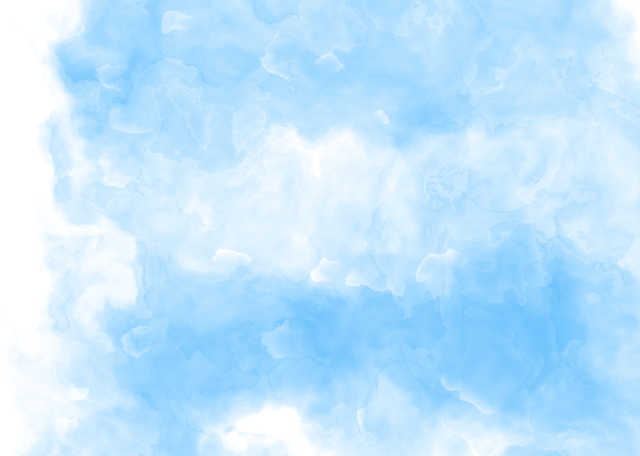
A Shadertoy shader for this background:

```glsl
// Soft blue watercolour washes on white paper, with crisp drying edges and blooms.

const vec3 PAPER = vec3(1.0);
const vec3 PIGMENT = vec3(0.40, 0.752, 0.992);
const float BASE_TONE = 0.46;      // pigment load before washes
const float WARP = 0.36;           // wandering of the wash outlines
const float CLOUD_AMOUNT = 0.55;   // broad mottling inside the washes
const float TUFT_AMOUNT = 0.40;    // smaller ragged tufts
const float GRAIN_AMOUNT = 0.23;   // fine paper mottling
const float EDGE_AMOUNT = 0.15;    // strength of the drying edges
const float BLOOM_AMOUNT = 0.27;   // strength of the pale blooms
const float RING_AMOUNT = 0.13;    // strength of the thin stain rings
const int OCTAVES = 6;

float hash(vec2 p) {
    return fract(sin(dot(p, vec2(127.1, 311.7))) * 43758.5453);
}

vec2 hash2(vec2 p) {
    return vec2(hash(p), hash(p + 37.3));
}

float noise(vec2 p) {
    vec2 i = floor(p), f = fract(p);
    f = f * f * (3.0 - 2.0 * f);
    float low = mix(hash(i), hash(i + vec2(1, 0)), f.x);
    float high = mix(hash(i + vec2(0, 1)), hash(i + vec2(1, 1)), f.x);
    return mix(low, high, f.y);
}

float fbm(vec2 p) {
    const mat2 TURN = mat2(1.6, 1.2, -1.2, 1.6);
    float sum = 0.0, gain = 0.5;
    for (int i = 0; i < OCTAVES; i++) {
        sum += gain * noise(p);
        p = TURN * p + 11.7;
        gain *= 0.5;
    }
    return sum;
}

vec2 wander(vec2 p) {
    return vec2(fbm(p), fbm(p + 53.1)) - 0.5;
}

// Soft elliptical pool of pigment (or of clear water when subtracted)
float pool(vec2 p, vec2 centre, vec2 radius) {
    vec2 d = (p - centre) / radius;
    return exp(-dot(d, d));
}

// Broad composition of dark and light washes
float washes(vec2 p) {
    float t = BASE_TONE;
    t += 0.20 * pool(p, vec2(0.50, 0.85), vec2(0.28, 0.18));
    t += 0.36 * pool(p, vec2(0.70, 0.27), vec2(0.42, 0.15));
    t += 0.24 * pool(p, vec2(0.92, 0.71), vec2(0.16, 0.08));
    t += 0.25 * pool(p, vec2(0.33, 0.13), vec2(0.13, 0.12));
    t += 0.20 * pool(p, vec2(1.20, 0.25), vec2(0.22, 0.25));
    t += 0.15 * pool(p, vec2(1.15, 0.92), vec2(0.20, 0.12));
    t -= 0.38 * pool(p, vec2(0.70, 0.58), vec2(0.30, 0.13));
    t -= 0.55 * pool(p, vec2(0.57, 0.03), vec2(0.17, 0.12));
    t -= 0.45 * pool(p, vec2(1.04, 0.03), vec2(0.17, 0.09));
    t -= 0.20 * pool(p, vec2(1.20, 0.63), vec2(0.20, 0.13));
    t -= 0.60 * pool(p, vec2(1.42, 0.97), vec2(0.12, 0.13));
    t -= 0.20 * pool(p, vec2(1.42, 0.30), vec2(0.10, 0.50));
    t -= 0.24 * pool(p, vec2(0.18, 0.42), vec2(0.17, 0.15));
    return t;
}

// One-sided contour: crisp outside, fading inwards
float dryingEdge(float height, float level, float softness) {
    float d = height - level;
    return smoothstep(0.0, softness, d) * exp(-max(d, 0.0) * 24.0);
}

// Scattered blots: x = pale crescent fading from the rim, y = thin rim line
vec2 blots(vec2 p, float cells, float density, float softness) {
    vec2 g = p * cells, result = vec2(0.0);
    for (int y = -1; y <= 1; y++)
    for (int x = -1; x <= 1; x++) {
        vec2 id = floor(g) + vec2(x, y);
        vec2 d = (g - id - 0.2 - 0.6 * hash2(id)) / cells;
        float radius = mix(0.15, 0.42, hash(id + 5.9)) / cells;
        float sd = length(d * vec2(0.85, 1.15)) - radius;
        float turn = 6.283 * hash(id + 13.3);
        float side = smoothstep(-0.9, 0.4, dot(d, vec2(cos(turn), sin(turn))) / radius);
        float present = side * step(hash(id + 71.7), density);
        float inside = smoothstep(softness, -softness, sd) * exp(min(sd, 0.0) * 45.0);
        result = max(result, present * vec2(inside, exp(-abs(sd) / softness)));
    }
    return result;
}

void mainImage(out vec4 fragColor, in vec2 fragCoord) {
    vec2 p = fragCoord / iResolution.y;
    float softness = max(0.0025, 0.9 / iResolution.y);
    vec2 drift = wander(p * 4.5);
    vec2 q = p + WARP * drift + 0.10 * wander(p * 14.0);

    // Washes with cloudy mottling from broad to fine
    float tuft = fbm(q * 9.0 + 2.0) - 0.5;
    float tone = washes(q) + TUFT_AMOUNT * tuft;
    tone += CLOUD_AMOUNT * (fbm(p * 3.2 + 1.6 * drift + 8.4) - 0.5);
    tone += GRAIN_AMOUNT * (fbm(p * 30.0 + 6.0 * drift) - 0.5);

    // Broken drying edges, alternately dark and pale
    for (int i = 0; i < 4; i++) {
        float k = float(i);
        float height = fbm(q * (2.6 + 1.3 * k) + 19.0 * k);
        float broken = smoothstep(0.42, 0.72, noise(p * 5.0 + 31.0 * k));
        float polarity = 1.0 - 2.0 * mod(k, 2.0);
        tone += polarity * EDGE_AMOUNT * broken * dryingEdge(height, 0.47 + 0.02 * k, 0.009);
    }

    // Pale blooms and thin stain rings
    vec2 ragged = p + 0.10 * wander(p * 12.0);
    float patchy = smoothstep(0.3, 0.6, noise(p * 7.0 + 4.0));
    tone -= BLOOM_AMOUNT * patchy * blots(ragged, 9.0, 0.24, softness).x;
    tone += RING_AMOUNT * patchy * blots(ragged + 3.7, 4.5, 0.3, softness).y;

    // Bare paper along the left side, with a ragged border
    float border = 0.11 + 0.17 * (p.y - 0.5);
    tone *= smoothstep(-0.09, 0.15, q.x - border + 0.35 * tuft);

    fragColor = vec4(mix(PAPER, PIGMENT, clamp(tone, 0.0, 1.0)), 1.0);
}
```
